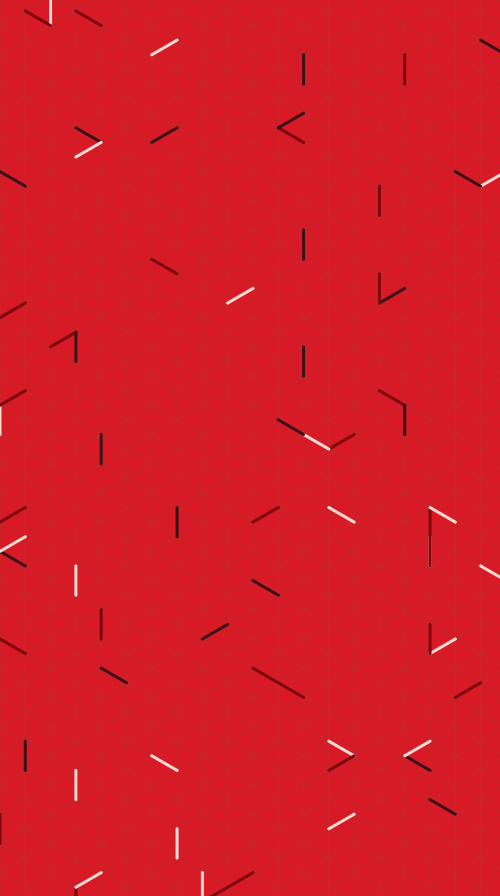
A WebGL 1 fragment shader for this pattern:

```glsl
precision highp float;
// Short round-capped strokes scattered along a faint triangular lattice on red.

uniform vec2 u_resolution;

float hash(vec2 cell, float seed) {
  vec3 q = fract(vec3(cell, seed) * vec3(0.1031, 0.1137, 0.0973) + 0.37);
  q += dot(q, q.yzx + 33.33);
  return fract((q.x + q.y) * q.z);
}

float segmentDistance(vec2 p, vec2 along) {
  float t = clamp(dot(p, along) / dot(along, along), 0.0, 1.0);
  return length(p - along * t);
}

// One of the six lattice directions
vec2 latticeStep(float turn) {
  float angle = radians(30.0 + 60.0 * turn);
  return vec2(cos(angle), sin(angle));
}

// 0: deep red, 1: blush white, 2: charcoal
vec3 strokeColor(float index) {
  if (index < 0.5) return vec3(0.49, 0.02, 0.05);
  if (index < 1.5) return vec3(0.98, 0.86, 0.82);
  return vec3(0.22, 0.07, 0.09);
}

float coverage(float dist, float halfWidth, float pixel) {
  return clamp((halfWidth - dist) / pixel + 0.5, 0.0, 1.0);
}

void main() {
  // One unit is the length of a lattice edge
  float edge = 0.0326 * u_resolution.y;
  float pixel = 1.0 / edge;
  vec2 p = gl_FragCoord.xy / edge - vec2(0.0, 0.8);
  float rowHeight = 0.8660254;

  // Faint lattice: three families of parallel lines
  float line = 1.0;
  for (int k = 0; k < 3; k++) {
    float angle = radians(60.0 * float(k));
    float s = dot(p, vec2(cos(angle), sin(angle))) / rowHeight;
    line = min(line, abs(fract(s + 0.5) - 0.5) * rowHeight);
  }
  vec3 color = mix(vec3(0.843, 0.102, 0.145), vec3(0.785, 0.14, 0.16),
                   coverage(line, 0.03, pixel));

  // Scattered strokes: at most one figure per 3 by 3 block of vertices
  float column = p.x / rowHeight;
  vec2 home = floor(vec2(column, p.y - 0.5 * column) / 3.0);
  for (int i = -1; i <= 1; i++) {
    for (int j = -1; j <= 1; j++) {
      vec2 cell = home + vec2(float(i), float(j));
      if (hash(cell, 1.0) > 0.74) continue;

      vec2 node = cell * 3.0 + floor(3.0 * vec2(hash(cell, 2.0), hash(cell, 3.0)));
      vec2 local = p - vec2(node.x * rowHeight, node.y + 0.5 * node.x);
      float turn = floor(6.0 * hash(cell, 4.0));
      float pick = hash(cell, 5.0);
      float tint = step(0.46, pick) + step(0.73, pick);

      // Some deep red strokes span two edges
      float reach = pick < 0.13 ? 2.0 : 1.0;
      float d = segmentDistance(local, latticeStep(turn) * reach);
      color = mix(color, strokeColor(tint), coverage(d, 0.051, pixel));

      // Some figures bend into a second stroke of another tint
      if (hash(cell, 6.0) < 0.3) {
        float bend = 1.0 + step(0.6, hash(cell, 7.0));
        float other = mod(tint + 1.0 + step(0.5, hash(cell, 8.0)), 3.0);
        d = segmentDistance(local, latticeStep(turn + bend));
        color = mix(color, strokeColor(other), coverage(d, 0.051, pixel));
      }
    }
  }
  gl_FragColor = vec4(color, 1.0);
}
```
